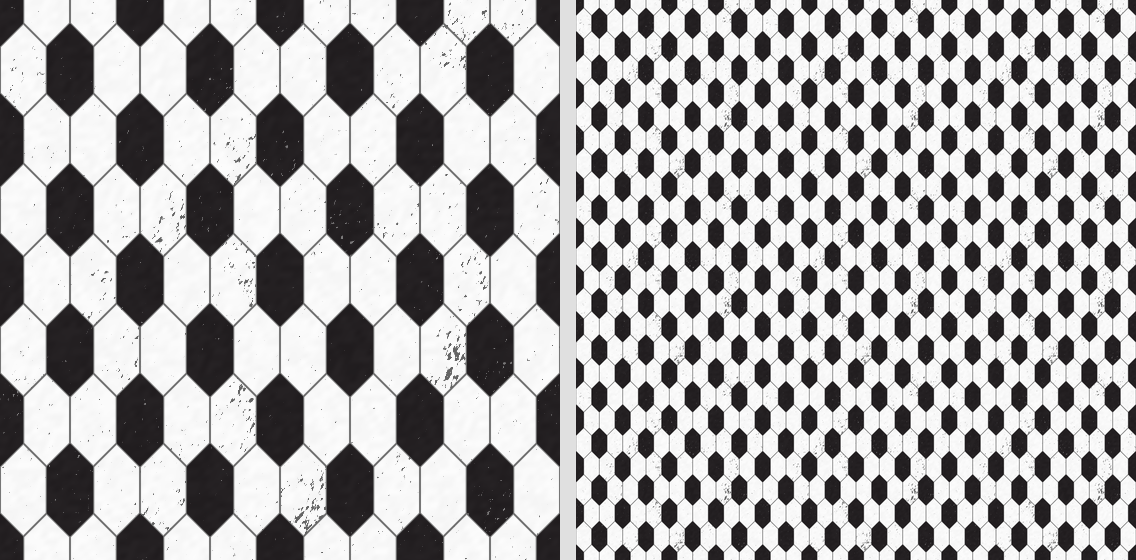
Left, the tile; right, the same tile 3 across and 3 down.
Reproduce this pattern procedurally as a Shadertoy shader.

```glsl
// Seamless black and white elongated hexagon tiles with grey joints and speckled wear.

float hash(vec2 p) {
    vec3 q = fract(p.xyx * vec3(0.1031, 0.1030, 0.0973));
    q += dot(q, q.yzx + 33.33);
    return fract((q.x + q.y) * q.z);
}

float noise(vec2 p) {
    vec2 i = floor(p), f = fract(p);
    f = f * f * (3.0 - 2.0 * f);
    return mix(mix(hash(i), hash(i + vec2(1, 0)), f.x),
               mix(hash(i + vec2(0, 1)), hash(i + vec2(1, 1)), f.x), f.y);
}

// Signed distance to a hexagon of width 1 and height 2 with 45 degree shoulders
float hexagon(vec2 p) {
    p = abs(p);
    return max(p.x - 0.5, (p.x + p.y - 1.0) * 0.7071);
}

void mainImage(out vec4 fragColor, in vec2 fragCoord) {
    const float COLUMNS = 12.0, ROWS = 8.0, PITCH = 1.5;
    vec2 p = fragCoord / iResolution.xy * vec2(COLUMNS, ROWS * PITCH);
    float pixel = COLUMNS / min(iResolution.x, iResolution.y);

    // Find the enclosing tile among the two nearest staggered rows
    float nearest = 1e3;
    vec2 local = vec2(0), id = vec2(0);
    for (int k = 0; k < 2; k++) {
        float row = floor(p.y / PITCH) + float(k);
        float shift = 0.5 * mod(row, 2.0);
        float column = floor(p.x - shift + 0.5);
        vec2 offset = p - vec2(column + shift, row * PITCH);
        float d = hexagon(offset);
        if (d < nearest) {
            nearest = d;
            local = offset;
            id = mod(vec2(column, row), vec2(COLUMNS, ROWS));
        }
    }
    float inset = max(-nearest, 0.0);

    // Every third tile is black, staggered between rows
    bool isBlack = mod(id.x + 2.0 * mod(id.y, 2.0) + 0.5, 3.0) < 1.0;

    // Wear gathers towards one side of each tile, in its own amount
    vec2 seed = vec2(hash(id + 3.7), hash(id + 51.3));
    float wear = pow(hash(id + 17.9), 2.5) * (isBlack ? 0.4 : 1.0);
    float angle = -0.5 + (seed.x - 0.5) * 2.5;
    float side = dot(local, vec2(cos(angle), sin(angle)));
    float patchy = smoothstep(-0.45, 0.6, side + noise(local * 4.0 + seed * 40.0) - 0.5);

    // Slanted fine grain, thresholded into specks
    vec2 grain = vec2(local.x - 0.4 * local.y, local.y) + 2.0 + seed * 20.0;
    float n = 0.6 * noise(grain * vec2(17, 10)) + 0.4 * noise(grain * vec2(36, 22) + 7.0);
    float level = mix(0.85, 0.55, wear * patchy);
    float specks = smoothstep(level, level + 0.12, n);

    // Tile faces with faint mottling
    float mottle = noise(grain * 7.0 + 11.0);
    vec3 face = isBlack ? vec3(0.14, 0.125, 0.133) - 0.025 * (mottle - 0.4)
                        : vec3(0.99 - 0.03 * mottle);
    vec3 color = isBlack ? mix(face, vec3(0.72), 0.6 * specks)
                         : mix(face, vec3(0.2), 0.75 * specks);

    // Thin grey joints, softened at the rim
    float halfWidth = isBlack ? 0.0 : 0.02;
    float soft = max(0.75 * pixel, 0.013);
    float joint = 1.0 - smoothstep(halfWidth - soft, halfWidth + soft, inset);
    color = mix(color, vec3(0.4), joint);

    fragColor = vec4(color, 1.0);
}
```
